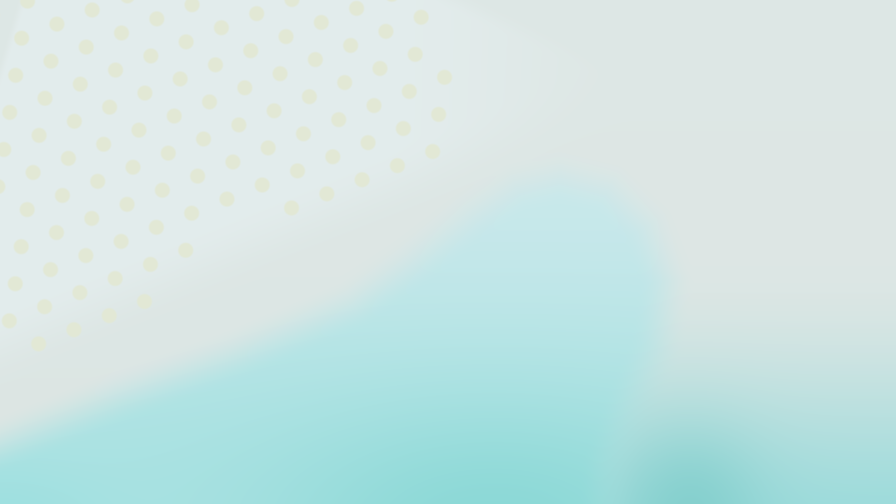
A Shadertoy shader for this background:

```glsl
const vec2 HILL[17] = vec2[17](
    vec2(-0.3, 0.03), vec2(0.0, 0.132), vec2(0.231, 0.225), vec2(0.463, 0.31),
    vec2(0.694, 0.41), vec2(0.81, 0.491), vec2(0.926, 0.583), vec2(1.019, 0.641),
    vec2(1.111, 0.662), vec2(1.215, 0.637), vec2(1.296, 0.56), vec2(1.336, 0.444),
    vec2(1.315, 0.306), vec2(1.262, 0.19), vec2(1.222, 0.074), vec2(1.204, -0.2),
    vec2(-0.3, -0.2));

// Signed distance to the hill outline, negative inside
float hillDistance(vec2 p) {
    float nearest = 1e3, side = 1.0;
    for (int i = 0; i < 17; i++) {
        vec2 a = HILL[i], b = HILL[(i + 16) % 17];
        vec2 edge = b - a, w = p - a;
        vec2 gap = w - edge * clamp(dot(w, edge) / dot(edge, edge), 0.0, 1.0);
        nearest = min(nearest, dot(gap, gap));
        if ((a.y > p.y) != (b.y > p.y) && p.x < a.x + edge.x * (p.y - a.y) / edge.y)
            side = -side;
    }
    return side * sqrt(nearest);
}

float glow(vec2 p, vec2 center, vec2 size) {
    vec2 q = (p - center) / size;
    return exp(-dot(q, q));
}

// Slanted lattice of dots, trimmed to an irregular patch
float dotPattern(vec2 p, float pixel) {
    mat2 lattice = mat2(0.07, 0.028, 0.0118, 0.0736);
    vec2 origin = vec2(0.0185, 0.3634);
    vec2 cell = floor(inverse(lattice) * (p - origin) + 0.5);
    float d = length(p - origin - lattice * cell) - 0.0148;
    bool keep = cell.x < 12.5 && cell.y > -1.5;
    if (cell.y < -0.5) keep = keep && cell.x > 0.5 && cell.x < 4.5;
    else if (cell.y < 0.5) keep = keep && abs(cell.x - 6.5) > 1.0;
    if (cell.x > 11.5) keep = keep && cell.y < 2.5;
    float soft = max(pixel, 0.0025);
    return keep ? 1.0 - smoothstep(-soft, soft, d) : 0.0;
}

void mainImage(out vec4 fragColor, in vec2 fragCoord) {
    vec2 p = fragCoord / iResolution.y;

    // Grey backdrop with a pale panel at the upper left
    vec3 color = mix(vec3(0.862, 0.898, 0.89), vec3(0.868, 0.906, 0.898), p.y);
    float panel = smoothstep(-0.07, 0.09, p.y - 0.3 - 0.413 * p.x)
                * (1.0 - smoothstep(0.75, 1.28, p.x))
                * (1.0 - smoothstep(-0.02, 0.03, p.y - 1.4 + 0.45 * p.x))
                * smoothstep(-0.01, 0.01, p.x - 0.3 * (p.y - 0.85));
    color = mix(color, vec3(0.888, 0.925, 0.925), panel);

    // Teal haze rising from the lower right
    float haze = 1.0 - smoothstep(-0.12, 0.48, p.y);
    color = mix(color, vec3(0.59, 0.855, 0.855), haze * smoothstep(0.9, 1.3, p.x));
    color = mix(color, vec3(0.49, 0.8, 0.79), 0.75 * glow(p, vec2(1.37, -0.02), vec2(0.14, 0.16)));

    // Soft hill, deepening toward its base
    vec3 hill = mix(vec3(0.665, 0.885, 0.885), vec3(0.785, 0.91, 0.92), smoothstep(0.0, 0.66, p.y));
    hill = mix(hill, vec3(0.52, 0.84, 0.83), 0.85 * glow(p, vec2(0.98, -0.06), vec2(0.42, 0.24)));
    hill = mix(hill, vec3(0.58, 0.87, 0.87), 0.55 * glow(p, vec2(0.0, -0.03), vec2(0.2, 0.1)));
    float cover = 1.0 - smoothstep(-0.07, 0.045, hillDistance(p));
    color = mix(color, hill, cover);

    // Cream dots
    color = mix(color, vec3(0.885, 0.91, 0.835), dotPattern(p, 1.0 / iResolution.y));
    fragColor = vec4(color, 1.0);
}
```
